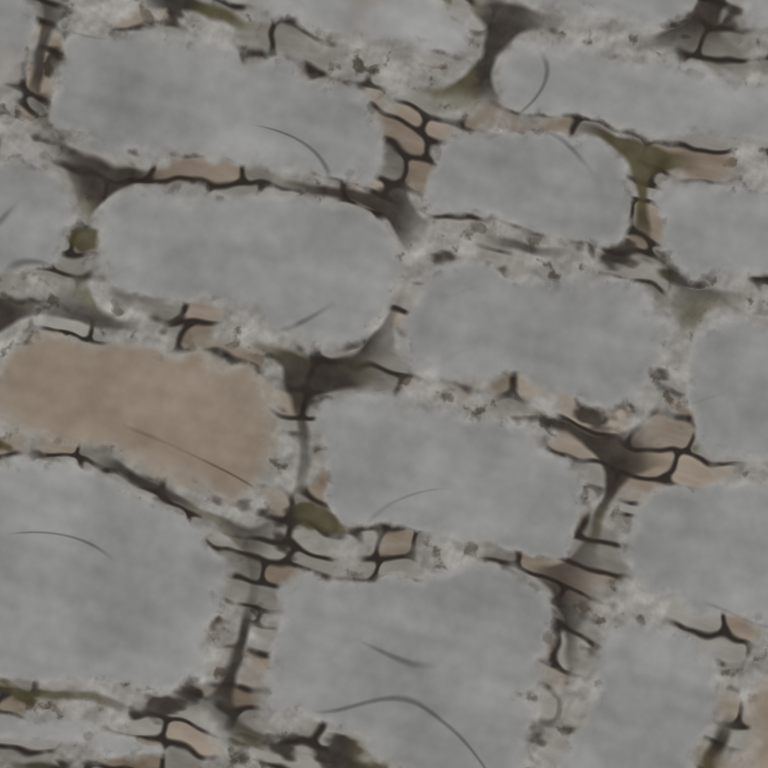
Write a WebGL 2 fragment shader that draws this texture.

```glsl
#version 300 es
precision highp float;
// Weathered rubble wall: large grey stones in sloping, uneven courses.
// Jittered splits place the stones; wide joints hold thin slates, pale crusty
// mortar and dark cavities, all roughened by gradient noise.
uniform vec2 u_resolution;
out vec4 fragColor;

const float SLOPE = 0.24;
const vec3 GREY = vec3(0.545, 0.545, 0.538);
const vec3 TAN = vec3(0.49, 0.425, 0.36);
const vec3 MORTAR = vec3(0.555, 0.545, 0.525);
const vec3 SLATE = vec3(0.47, 0.455, 0.43);
const vec3 MOSS = vec3(0.30, 0.28, 0.19);
const vec3 SHADOW = vec3(0.19, 0.17, 0.155);

float hash(vec2 p) {
  vec3 q = fract(p.xyx * 0.1031);
  q += dot(q, q.yzx + 33.33);
  return fract((q.x + q.y) * q.z);
}

float cornerRamp(vec2 cell, vec2 offset) {
  float angle = 6.2832 * hash(cell);
  return dot(vec2(cos(angle), sin(angle)), offset);
}

float gradientNoise(vec2 p) {
  vec2 i = floor(p), f = p - i;
  vec2 w = f * f * f * (f * (f * 6.0 - 15.0) + 10.0);
  vec2 e = vec2(1.0, 0.0);
  float low = mix(cornerRamp(i, f), cornerRamp(i + e, f - e), w.x);
  float high = mix(cornerRamp(i + e.yx, f - e.yx), cornerRamp(i + 1.0, f - 1.0), w.x);
  return 1.4 * mix(low, high, w.y);
}

float fbm(vec2 p) {
  float sum = 0.0, gain = 0.6;
  for (int k = 0; k < 4; k++) {
    sum += gain * gradientNoise(p);
    p = mat2(1.6, 1.2, -1.2, 1.6) * p + 17.3;
    gain *= 0.5;
  }
  return sum;
}

vec2 warp(vec2 p, float scale) {
  return vec2(gradientNoise(p * scale + 3.7), gradientNoise(p * scale + 41.2));
}

// Uneven intervals on a line: x = interval id, y = distance to its nearer end.
vec2 split(float x, float seed) {
  float i = floor(x);
  if (x < i + 0.6 * hash(vec2(i, seed))) i -= 1.0;
  float start = i + 0.6 * hash(vec2(i, seed));
  float end = i + 1.0 + 0.6 * hash(vec2(i + 1.0, seed));
  return vec2(i, min(x - start, end - x));
}

// Stones in courses: x = depth inside the rounded outline, y = random per stone.
vec2 masonry(vec2 p, vec2 size, float corner, float seed) {
  vec2 row = split(p.y / size.y, seed);
  float shift = 7.0 * hash(vec2(row.x, seed + 9.0));
  vec2 column = split(p.x / size.x + shift, row.x + seed * 31.0);
  vec2 inset = vec2(column.y, row.y) * size;
  float depth = corner - length(max(corner - inset, 0.0));
  return vec2(depth, hash(vec2(column.x + seed, row.x * 3.0)));
}

vec3 stoneColor(vec2 p, float id) {
  float stain = smoothstep(0.72, 0.9, id + 0.25 * fbm(p * 5.0));
  vec3 color = mix(GREY, TAN, 0.75 * stain);
  float streak = gradientNoise(p * vec2(9.0, 50.0) + id * 20.0);
  float tone = 0.05 * (id - 0.5) + 0.08 * fbm(p * 7.0 + id * 9.0);
  tone += 0.022 * streak + 0.035 * fbm(p * 38.0);
  float crackLine = abs(gradientNoise(p * vec2(4.0, 6.0) + id * 30.0));
  float crackMask = smoothstep(0.1, 0.4, gradientNoise(p * 5.0 + 8.0));
  float crack = (1.0 - smoothstep(0.0, 0.035, crackLine)) * crackMask;
  return color + tone - 0.13 * crack;
}

vec3 mortarColor(vec2 p) {
  float grain = fbm(p * 24.0);
  float relief = grain - fbm((p + vec2(-0.004, 0.007)) * 24.0);
  float pits = smoothstep(0.18, 0.5, fbm(p * 31.0 + 12.0));
  return MORTAR + 0.12 * grain + 0.13 * relief - pits * vec3(0.20, 0.21, 0.22);
}

vec3 slateColor(vec2 p, vec2 slate) {
  vec3 color = mix(SLATE, TAN, 0.6 * step(0.7, slate.y));
  color += 0.16 * (fract(slate.y * 7.0) - 0.4) + 0.09 * fbm(p * vec2(14.0, 40.0));
  return mix(SHADOW, color, smoothstep(0.0005, 0.0065, slate.x));
}

void main() {
  vec2 uv = gl_FragCoord.xy / u_resolution.y;
  float c = cos(SLOPE), s = sin(SLOPE);
  vec2 p = mat2(c, s, -s, c) * uv + vec2(2.3, 1.7);
  vec2 bent = p + 0.035 * warp(p, 3.0) + 0.012 * warp(p, 11.0) + 0.005 * warp(p, 32.0);

  // Large stones and the joints around them
  vec2 stone = masonry(bent, vec2(0.37, 0.2), 0.08, 1.0);
  float jointWidth = 0.014 + 0.024 * smoothstep(-0.25, 0.45, gradientNoise(p * 3.7 + 5.0));
  float frayed = stone.x - jointWidth + 0.016 * fbm(p * 23.0);
  float joint = 1.0 - smoothstep(-0.006, 0.008, frayed);
  float smear = 1.0 - smoothstep(0.0, 0.022, frayed);

  // Joint filling: slates partly buried in mortar
  vec2 slate = masonry(bent + 0.006 * warp(p, 24.0), vec2(0.12, 0.036), 0.012, 5.0);
  vec3 mortar = mortarColor(p);
  float buried = smoothstep(-0.15, 0.2, fbm(p * 9.0 + 30.0));
  vec3 filling = mix(slateColor(p, slate), mortar, buried);
  vec3 color = mix(stoneColor(p, stone.y), mortar + 0.03, 0.6 * smear);
  color = mix(color, filling, joint);

  // Open gaps along joint centres and wider cavities
  float openness = smoothstep(-0.1, 0.4, gradientNoise(p * 6.0 + 60.0));
  float gap = openness * (1.0 - smoothstep(0.002, 0.011, stone.x));
  float cavity = joint * smoothstep(0.24, 0.46, fbm(p * vec2(9.0, 14.0) + 80.0));
  float mossy = smoothstep(0.1, 0.4, gradientNoise(p * 7.0 + 100.0));
  vec3 hollow = mix(SHADOW, MOSS, 0.8 * mossy) + 0.08 * fbm(p * 30.0 + 50.0);
  color = mix(color, hollow, 0.85 * max(gap, cavity));

  fragColor = vec4(clamp(color, 0.1, 0.71), 1.0);
}
```
